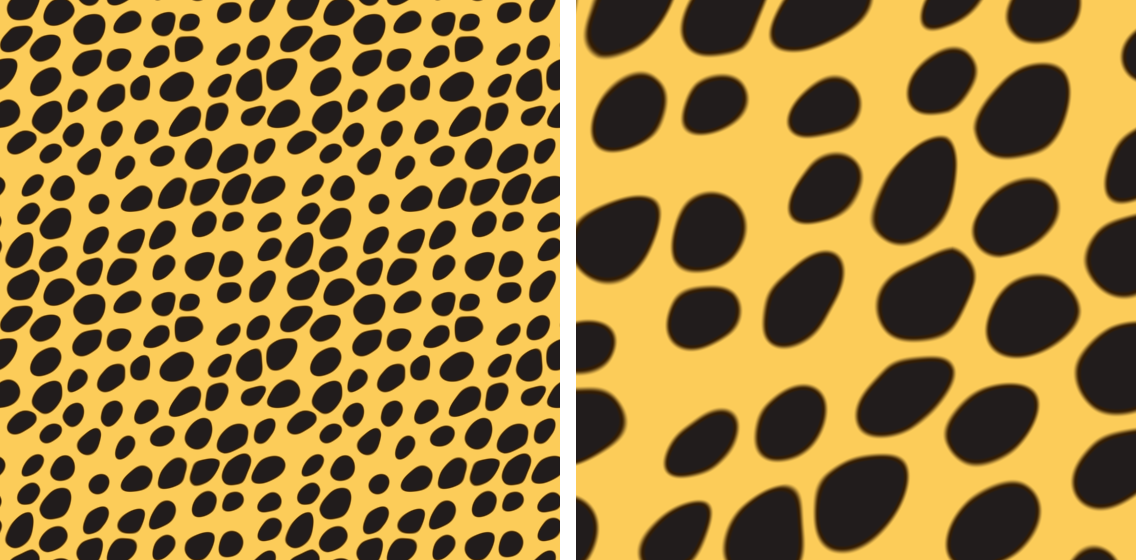
Left, the full canvas; right, a detail of the centre.
Write a Shadertoy shader that draws this pattern.

```glsl
const float TAU = 6.2831853;
const float PERIOD = 8.0;    // cells in one repeat
const float REPEATS = 2.0;   // repeats across the canvas

const vec3 GROUND = vec3(0.99, 0.80, 0.35);
const vec3 RIM = vec3(0.20, 0.11, 0.01);
const vec3 SPOT = vec3(0.13, 0.11, 0.11);

// Two random values per cell, wrapping with the repeat
vec2 hash2(vec2 cell, float salt) {
    vec3 p = fract(vec3(mod(cell, PERIOD), salt).xyx * vec3(0.1031, 0.1030, 0.0973) + salt * 0.317);
    p += dot(p, p.yzx + 33.33);
    return fract((p.xx + p.yz) * p.zy);
}

mat2 rotation(float angle) {
    float c = cos(angle), s = sin(angle);
    return mat2(c, -s, s, c);
}

// Layered sines bend the rows of spots
vec2 flow(vec2 cell) {
    vec2 phase = cell.yx * TAU / PERIOD;
    return 0.26 * sin(phase + vec2(0.7, 2.1)) + 0.12 * sin(2.0 * phase + vec2(4.0, 1.3));
}

vec2 spotCentre(vec2 cell, float jitter) {
    return cell + 0.5 + flow(cell) + jitter * (2.0 * hash2(cell, 1.0) - 1.0);
}

// Approximate signed distance to an ellipse
float ellipseDistance(vec2 p, vec2 radii) {
    float k = length(p / radii);
    return k * (k - 1.0) / max(length(p / (radii * radii)), 1e-4);
}

// Slanted, tapered and slightly lumpy oval
float spotDistance(vec2 p, vec2 cell) {
    vec2 build = hash2(cell, 2.0);
    vec2 pose = hash2(cell, 3.0);
    vec2 wobble = hash2(cell, 4.0);

    float size = mix(0.285, 0.46, build.x);
    float stretch = sqrt(mix(1.2, 1.85, build.y));
    vec2 q = rotation(mix(0.5, 1.05, pose.x)) * p;

    float taper = mix(-0.22, 0.22, pose.y);
    q.y *= 1.0 + taper * clamp(q.x / size, -1.3, 1.3);
    float theta = atan(q.y, q.x + 1e-5);
    q *= 1.0 + 0.05 * wobble.y * sin(3.0 * theta + TAU * wobble.x);
    return ellipseDistance(q, size * vec2(stretch, 1.0 / stretch));
}

float smoothMax(float a, float b, float k) {
    float h = max(k - abs(a - b), 0.0) / k;
    return max(a, b) + 0.25 * k * h * h;
}

// Cellular search: nearest spot, kept clear of the second nearest
float spotField(vec2 p, float halfGap) {
    vec2 home = floor(p);
    float nearest = 9.0, second = 9.0;
    for (int y = -2; y <= 2; y++) {
        for (int x = -2; x <= 2; x++) {
            vec2 cell = home + vec2(x, y);
            float d = spotDistance(p - spotCentre(cell, 0.16), cell);
            second = min(second, max(nearest, d));
            nearest = min(nearest, d);
        }
    }
    return smoothMax(nearest, halfGap - 0.5 * (second - nearest), 0.09);
}

// Ground, thin brown rim, dark core
vec3 shade(float d, float soft) {
    vec3 inside = mix(SPOT, RIM, smoothstep(-1.9 * soft, -0.8 * soft, d));
    return mix(inside, GROUND, smoothstep(-soft, soft, d));
}

void mainImage(out vec4 fragColor, in vec2 fragCoord) {
    float cells = PERIOD * REPEATS;
    vec2 p = fragCoord / iResolution.xy * cells;
    float soft = max(0.03, cells / iResolution.y);
    fragColor = vec4(shade(spotField(p, 0.065), soft), 1.0);
}
```
